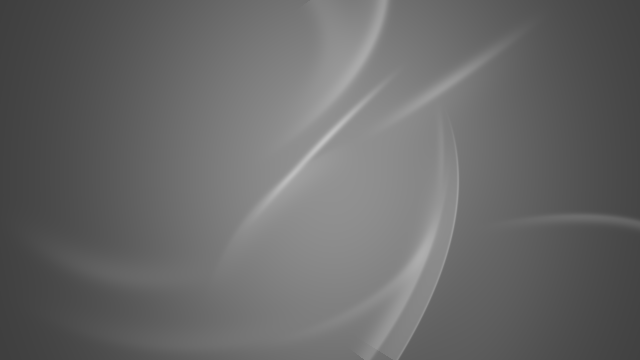
Reproduce this background procedurally as a Shadertoy shader.

```glsl
// Grey abstract backdrop: a soft central glow crossed by curved, silky light ribbons.

// Lengths are in canvas heights, origin at the lower left.
const float EDGE_GREY = 0.22;
const float GLOW_GAIN = 0.35;
const vec2 GLOW_CENTER = vec2(0.521, 0.514); // fraction of the canvas
const vec2 GLOW_RADIUS = vec2(0.352, 0.764); // fraction of the canvas
const float HAIRLINE = 0.003;
const float CRISP = 0.007;
const float SOFT = 0.035;
const float WIDE = 0.075;
const float OPEN = 0.001;                    // fade length of an end that stays lit
const int COARSE_STEPS = 12;
const int REFINE_STEPS = 4;

// Signed distance to the quadratic curve a-b-c (x, positive left of travel) and position along it (y).
vec2 curveCoords(vec2 p, vec2 a, vec2 b, vec2 c) {
    vec2 u = b - a, v = a - 2.0 * b + c;
    float best = 1e9, t = 0.0;
    for (int i = 0; i <= COARSE_STEPS; i++) {
        float s = float(i) / float(COARSE_STEPS);
        vec2 q = a + s * (2.0 * u + s * v) - p;
        if (dot(q, q) < best) { best = dot(q, q); t = s; }
    }
    for (int i = 0; i < REFINE_STEPS; i++) {
        vec2 q = a + t * (2.0 * u + t * v) - p;
        vec2 slope = 2.0 * (u + t * v);
        float speed2 = dot(slope, slope);
        float bend = max(speed2 + 2.0 * dot(q, v), 0.25 * speed2);
        t = clamp(t - dot(q, slope) / bend, 0.0, 1.0);
    }
    vec2 offset = p - a - t * (2.0 * u + t * v);
    vec2 slope = u + t * v;
    float side = slope.x * offset.y - slope.y * offset.x;
    return vec2(side < 0.0 ? -length(offset) : length(offset), t);
}

// Ribbon with its own falloff on the left and right; fade holds the start and end fade lengths.
float ribbon(vec2 p, vec2 a, vec2 b, vec2 c, float left, float right, vec2 fade) {
    vec2 k = curveCoords(p, a, b, c);
    float width = max(k.x > 0.0 ? left : right, 0.8 / iResolution.y);
    float across = k.x / width;
    float along = smoothstep(0.0, fade.x, k.y) * smoothstep(0.0, fade.y, 1.0 - k.y);
    return exp(-across * across) * along;
}

// Sweeping strands in the upper half.
float upperRibbons(vec2 p) {
    vec2 a = vec2(1.069, 1.01), b = vec2(1.042, 0.762), c = vec2(0.671, 0.525);
    float light = 0.10 * ribbon(p, a, b, c, 0.012, 0.022, vec2(OPEN, 0.85));
    light += 0.06 * ribbon(p, a, b, c, 0.02, WIDE, vec2(OPEN, 0.7));
    light += 0.055 * ribbon(p, vec2(0.875, 1.01), vec2(1.002, 0.838), vec2(0.764, 0.618),
                            WIDE, SOFT, vec2(OPEN, 0.8));

    // Bright central streak.
    light += 0.20 * ribbon(p, vec2(1.146, 0.838), vec2(0.880, 0.610), vec2(0.660, 0.340),
                           0.009, 0.010, vec2(0.5, 0.55));

    // Long strand from the upper right, and its bend to the lower left.
    a = vec2(1.551, 0.988); b = vec2(1.238, 0.745); c = vec2(0.972, 0.595);
    light += 0.12 * ribbon(p, a, b, c, 0.012, 0.020, vec2(0.6, 0.6));
    light += 0.04 * ribbon(p, a, b, c, WIDE, 0.03, vec2(0.5, 0.5));
    light += 0.07 * ribbon(p, vec2(1.019, 0.611), vec2(0.667, 0.502), vec2(0.567, 0.132),
                           0.05, 0.012, vec2(0.4, 0.6));
    return light;
}

// Large arc and the folds that fan out inside it.
float arcRibbons(vec2 p) {
    vec2 a = vec2(1.227, 0.722), b = vec2(1.361, 0.414), c = vec2(1.100, -0.005);
    float light = 0.10 * ribbon(p, a, b, c, HAIRLINE, HAIRLINE, vec2(0.4, OPEN));
    light += 0.07 * ribbon(p, a, b, c, HAIRLINE, WIDE, vec2(0.5, OPEN));
    light -= 0.05 * ribbon(p, a, b, c, 0.16, HAIRLINE, vec2(0.9, OPEN));
    light += 0.10 * ribbon(p, vec2(1.250, 0.606), vec2(1.236, 0.287), vec2(1.019, -0.005),
                           CRISP, SOFT, vec2(0.6, OPEN));
    light += 0.08 * ribbon(p, vec2(1.222, 0.444), vec2(1.183, 0.120), vec2(0.579, 0.0),
                           0.022, 0.014, vec2(0.3, 0.8));
    light += 0.04 * ribbon(p, vec2(1.215, 0.735), vec2(1.240, 0.580), vec2(1.215, 0.420),
                           CRISP, 0.012, vec2(0.4, 0.5));
    return light;
}

// Broad folds at the lower left and the thin crest at the right edge.
float sideRibbons(vec2 p) {
    float light = 0.055 * ribbon(p, vec2(-0.02, 0.44), vec2(0.255, 0.13), vec2(0.694, 0.27),
                                 0.05, SOFT, vec2(0.5, 0.5));
    light += 0.04 * ribbon(p, vec2(0.0, 0.2), vec2(0.45, -0.1), vec2(1.08, 0.17),
                           0.05, 0.025, vec2(0.5, 0.5));
    light += 0.11 * ribbon(p, vec2(1.296, 0.359), vec2(1.604, 0.428), vec2(1.794, 0.375),
                           0.010, 0.018, vec2(0.7, OPEN));
    return light;
}

void mainImage(out vec4 fragColor, in vec2 fragCoord) {
    vec2 p = fragCoord / iResolution.y;
    vec2 fromGlow = (fragCoord / iResolution.xy - GLOW_CENTER) / GLOW_RADIUS;
    float grey = EDGE_GREY + GLOW_GAIN * exp(-dot(fromGlow, fromGlow));
    grey += upperRibbons(p) + arcRibbons(p) + sideRibbons(p);
    fragColor = vec4(vec3(clamp(grey, 0.0, 1.0)), 1.0);
}
```
